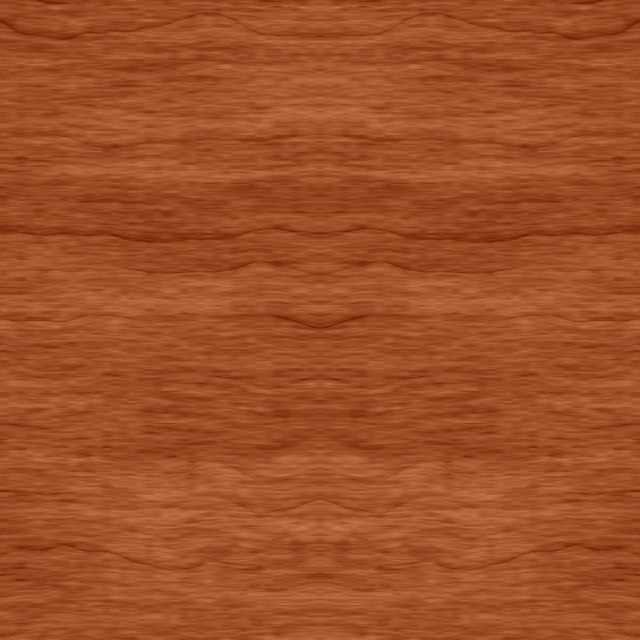
This texture is drawn by a Shadertoy shader. Its source:

```glsl
// Reddish cherry wood veneer: horizontal grain, book-matched about the vertical centre.

float hash(vec2 p) {
    vec3 q = fract(p.xyx * vec3(0.1031, 0.1030, 0.0973));
    q += dot(q, q.yzx + 33.33);
    return fract((q.x + q.y) * q.z);
}

float noise(vec2 p) {
    vec2 i = floor(p), f = fract(p);
    f = f * f * (3.0 - 2.0 * f);
    float low = mix(hash(i), hash(i + vec2(1, 0)), f.x);
    float high = mix(hash(i + vec2(0, 1)), hash(i + vec2(1, 1)), f.x);
    return mix(low, high, f.y);
}

// Noise centred on zero, with separate scales along and across the grain
float streaks(vec2 p, float along, float across) {
    return noise(p * vec2(along, across) + across) - 0.5;
}

// Dark wavy growth lines: crisp below, fading softly above
float growthLines(vec2 p, float sway) {
    float height = p.y * 20.0 + sway + 0.9 * streaks(vec2(0.0, p.y), 1.0, 7.0);
    float id = floor(height + 0.15);
    float d = height - id;
    float profile = d < 0.0 ? exp(d * 45.0) : 0.65 * exp(-d * 16.0) + 0.35 * exp(-d * 3.0);
    float presence = smoothstep(0.15, 0.8, noise(vec2(p.x * 5.0, id * 7.3 + 40.0)));
    return profile * presence * (0.25 + 0.75 * hash(vec2(id, 5.0)));
}

void mainImage(out vec4 fragColor, in vec2 fragCoord) {
    vec2 uv = fragCoord / iResolution.xy;
    vec2 p = vec2(abs(uv.x - 0.5), uv.y);

    // Slow bends of the grain; fibres follow them only slightly
    float sway = 1.0 * streaks(p, 5.0, 4.0) + 0.6 * streaks(p, 12.0, 8.0)
               + 0.15 * streaks(p, 30.0, 20.0);
    vec2 grain = vec2(p.x, p.y + sway * 0.006);

    // Broad tonal bands and cloudy patches
    float tone = 0.085 * streaks(grain, 1.3, 9.0) + 0.06 * streaks(grain, 4.0, 30.0);

    // Fine fibres, from long strands to crisp hairs
    tone += 0.045 * streaks(grain, 7.0, 95.0);
    tone += 0.075 * streaks(grain, 16.0, 190.0);
    tone += 0.085 * streaks(grain, 34.0, 300.0);
    tone += 0.085 * streaks(grain, 75.0, 430.0);

    // Short dark pores, stronger in some areas
    float pores = smoothstep(0.2, 0.42, streaks(grain, 30.0, 240.0));
    tone -= 0.075 * pores * noise(p * vec2(4.0, 12.0) + 9.0);

    // Rare thin pale streaks
    float pale = smoothstep(0.25, 0.45, streaks(grain, 1.5, 110.0));
    tone += 0.03 * pale;

    tone -= 0.15 * growthLines(p, sway);

    vec3 cherry = vec3(0.620, 0.319, 0.158);
    fragColor = vec4(cherry + tone * vec3(1.0, 1.0, 0.82), 1.0);
}
```
